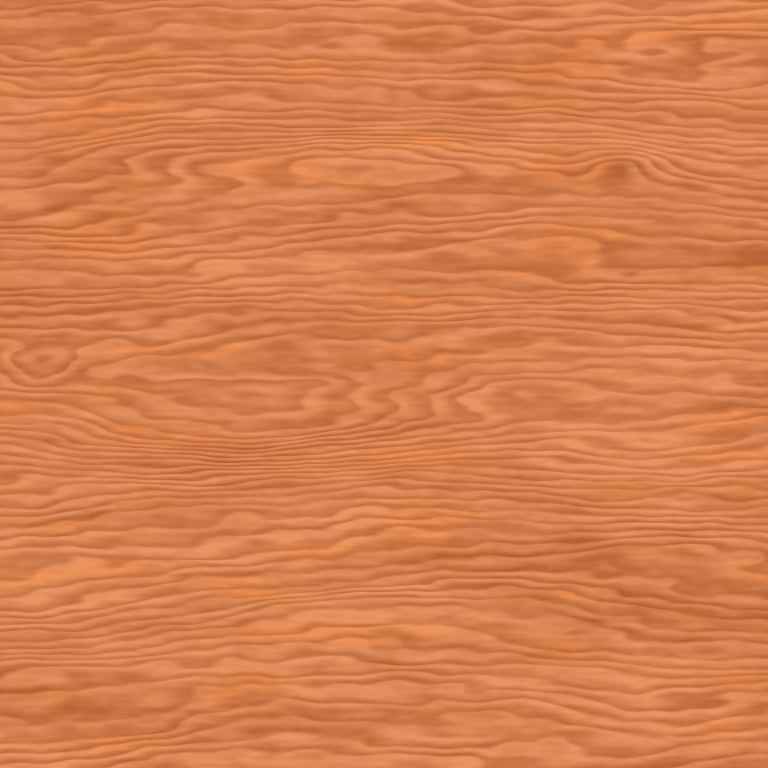
Write a Shadertoy shader that draws this texture.

```glsl
// Orange-brown wood grain: fine horizontal rings, flame figures and small knots.

vec2 randomGradient(vec2 cell) {
    vec2 h = vec2(dot(cell, vec2(127.1, 311.7)), dot(cell, vec2(269.5, 183.3)));
    return 2.0 * fract(sin(h) * 43758.55) - 1.0;
}

float gradientNoise(vec2 p) {
    vec2 i = floor(p), f = fract(p);
    vec2 u = f * f * f * (f * (f * 6.0 - 15.0) + 10.0);
    vec2 e = vec2(0.0, 1.0);
    float bottom = mix(dot(randomGradient(i), f),
                       dot(randomGradient(i + e.yx), f - e.yx), u.x);
    float top = mix(dot(randomGradient(i + e.xy), f - e.xy),
                    dot(randomGradient(i + e.yy), f - e.yy), u.x);
    return mix(bottom, top, u.y);
}

// Smooth bump that bends the rings around a knot
float knot(vec2 p, vec2 center, vec2 radius) {
    vec2 d = (p - center) / radius;
    return exp(-dot(d, d));
}

// Ring count at a point; its contours are the grain lines
float ringField(vec2 p) {
    float field = 62.0 * p.y;
    field += 5.0 * gradientNoise(vec2(1.4, 5.5) * p + 3.7);
    field += 2.4 * gradientNoise(vec2(2.8, 15.0) * p + 21.3);
    field += 1.1 * gradientNoise(vec2(6.5, 34.0) * p + 8.1);
    field += 0.65 * gradientNoise(vec2(19.0, 62.0) * p + 40.6);
    field += 6.5 * knot(p, vec2(0.38, 0.45), vec2(0.24, 0.065));
    field -= 1.9 * knot(p, vec2(0.81, 0.785), vec2(0.045, 0.026));
    field += 2.2 * knot(p, vec2(0.05, 0.53), vec2(0.05, 0.024));
    field -= 3.2 * knot(p, vec2(0.42, 0.79), vec2(0.24, 0.035));
    field -= 2.8 * knot(p, vec2(0.92, 0.29), vec2(0.17, 0.035));
    return field;
}

void mainImage(out vec4 fragColor, in vec2 fragCoord) {
    vec2 p = fragCoord / iResolution.xy;

    // Each ring brightens slowly, then drops at a soft edge
    float phase = fract(ringField(p));
    float ring = smoothstep(0.0, 0.65, phase) * (1.0 - smoothstep(0.75, 1.0, phase));
    float contrast = 0.64 + 0.5 * gradientNoise(vec2(5.0, 18.0) * p + 61.2);

    // Fibres, short dashes and broad tonal drift
    float fibres = gradientNoise(vec2(16.0, 120.0) * p + 15.4)
                 + 0.6 * gradientNoise(vec2(50.0, 170.0) * p + 33.9);
    float dashes = gradientNoise(vec2(9.0, 48.0) * p + 52.7);
    float drift = gradientNoise(vec2(2.6, 15.0) * p + 72.5)
                + 0.5 * gradientNoise(vec2(1.5, 4.0) * p + 11.6);
    float tone = 0.58 + contrast * (ring - 0.53) + 0.42 * fibres
               + 0.3 * dashes + 0.5 * drift;

    vec3 darkWood = vec3(0.735, 0.405, 0.22);
    vec3 lightWood = vec3(0.895, 0.56, 0.365);
    vec3 color = mix(darkWood, lightWood, clamp(tone, -0.15, 1.12));

    // Warmer, more saturated streaks on the lighter wood
    float warmth = smoothstep(0.08, 0.3, gradientNoise(vec2(5.0, 27.0) * p + 95.8));
    color += warmth * smoothstep(0.2, 0.8, tone) * vec3(0.022, -0.006, -0.03);

    // Shaded knot hearts
    float hearts = knot(p, vec2(0.81, 0.785), vec2(0.022, 0.016))
                 + 0.5 * knot(p, vec2(0.05, 0.53), vec2(0.025, 0.016));
    color -= hearts * vec3(0.07, 0.06, 0.04);

    fragColor = vec4(color, 1.0);
}
```
